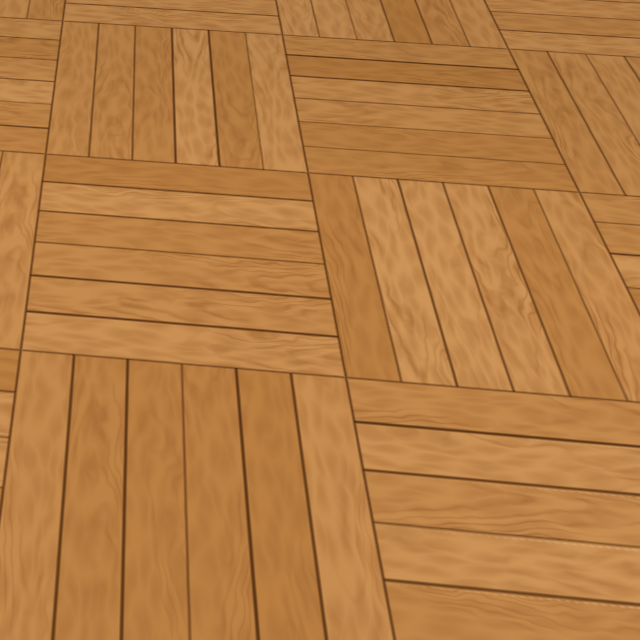
A WebGL 2 fragment shader for this texture:

```glsl
#version 300 es
precision highp float;

uniform vec2 u_resolution;
out vec4 fragColor;

// Perspective: floor tile coordinates to canvas coordinates
const mat3 FLOOR_TO_CANVAS = mat3(
    0.4967, -0.0516, -0.021,
    0.0559,  0.4862,  0.237,
    0.0326,  0.4531,  1.0);

const float PLANKS = 6.0;          // planks per tile
const float SEAM_HALF = 0.0042;    // half widths in tile units
const float BORDER_HALF = 0.0036;
const float SEAM_SOFTNESS = 0.0025;
const float RING_STRENGTH = 0.42;
const float STREAK_STRENGTH = 0.34;
const float GLINT_STRENGTH = 0.45;

const vec3 PLANK_LIGHT = vec3(0.805, 0.580, 0.345);
const vec3 PLANK_DARK  = vec3(0.725, 0.490, 0.250);
const vec3 GRAIN_BROWN = vec3(0.620, 0.395, 0.190);
const vec3 SEAM_BROWN  = vec3(0.300, 0.165, 0.060);
const vec3 GLINT_TINT  = vec3(0.900, 0.780, 0.620);

const float TAU = 6.2831853;

float hash(vec2 p) {
    vec3 q = fract(vec3(p.xyx) * 0.1031);
    q += dot(q, q.yzx + 33.33);
    return fract((q.x + q.y) * q.z);
}

// Distance to the nearest scattered point
float cellular(vec2 p) {
    vec2 cell = floor(p);
    float nearest = 2.0;
    for (int y = -1; y <= 1; y++) {
        for (int x = -1; x <= 1; x++) {
            vec2 c = cell + vec2(x, y);
            vec2 site = c + vec2(hash(c), hash(c + 41.7));
            nearest = min(nearest, distance(p, site));
        }
    }
    return nearest;
}

// Layered sines that bend the grain
float waver(vec2 p) {
    float sum = 0.0, amplitude = 0.5;
    for (int i = 0; i < 4; i++) {
        sum += amplitude * sin(p.x + 1.7 * sin(p.y));
        p = mat2(0.8, 0.6, -0.6, 0.8) * p * 1.9 + 2.3;
        amplitude *= 0.55;
    }
    return sum;
}

// Grain darkness; x runs along the plank, y across it
float woodGrain(vec2 p, float seed) {
    vec2 shifted = p + seed * 37.0;
    float bend = waver(shifted * vec2(7.0, 3.0));
    float ripple = waver(shifted.yx * vec2(5.0, 21.0) + 4.0);

    // Nested arches, fading in and out along the plank
    float offset = p.y - mix(0.25, 0.75, fract(seed * 7.3)) + 0.16 * bend;
    float direction = fract(seed * 13.7) < 0.5 ? -1.0 : 1.0;
    float phase = direction * 4.5 * p.x + 8.0 * offset * offset
                + 0.45 * bend + 0.22 * ripple + seed * 5.0;
    float rings = pow(0.5 + 0.5 * sin(TAU * phase), 3.0);
    float patches = smoothstep(-0.5, 0.6, waver(shifted * vec2(5.0, 2.0) + 9.0));
    rings *= patches * mix(0.35, 1.0, fract(seed * 3.1));

    // Long soft streaks
    vec2 streakPos = vec2(p.x * 8.0, p.y * 5.0 + 0.7 * bend) + seed * 90.0;
    float streaks = 1.0 - smoothstep(0.05, 0.75, cellular(streakPos));
    return RING_STRENGTH * rings + STREAK_STRENGTH * streaks;
}

float lineMask(float dist, float halfWidth, float pixel) {
    float soft = SEAM_SOFTNESS + 0.6 * pixel;
    return 1.0 - smoothstep(halfWidth - soft, halfWidth + soft, dist);
}

void main() {
    vec2 canvas = gl_FragCoord.xy / u_resolution;
    vec3 projected = inverse(FLOOR_TO_CANVAS) * vec3(canvas, 1.0);
    vec2 ground = projected.xy / projected.z;
    vec2 pixel = fwidth(ground);

    // Alternate the plank direction like a checkerboard
    vec2 tile = floor(ground);
    vec2 local = ground - tile;
    bool level = mod(tile.x + tile.y, 2.0) < 0.5;
    vec2 board = level ? local : local.yx;
    float boardPixel = level ? pixel.y : pixel.x;

    float row = board.y * PLANKS;
    float plank = floor(row);
    float across = row - plank;
    vec2 tileKey = tile * vec2(17.0, 29.0) + 211.0;
    float seed = hash(tileKey + vec2(plank, 3.0 * plank));

    // Plank tone and grain
    float tone = hash(tileKey + vec2(plank + 61.0, 8.0));
    vec3 color = mix(PLANK_DARK, PLANK_LIGHT, tone);
    color = mix(color, GRAIN_BROWN, woodGrain(vec2(board.x, across), seed));

    // Seams of uneven depth between planks
    float joint = floor(row + 0.5);
    float jointDepth = hash(tileKey + vec2(joint * 5.0, 97.0));
    float seamDist = abs(row - joint) / PLANKS;
    float inner = step(0.5, joint) * step(joint, PLANKS - 0.5);
    float seam = inner * lineMask(seamDist, SEAM_HALF * mix(0.7, 1.1, jointDepth), boardPixel);

    // Hatched glint on the near edge of level seams
    float sheen = smoothstep(0.45, 1.0, canvas.x) * (1.0 - smoothstep(0.05, 0.5, canvas.y));
    float hatch = 0.6 + 0.4 * sin(TAU * (board.x * 45.0 + row * 4.0));
    float lip = lineMask(abs((joint - row) / PLANKS - 0.010), 0.002, boardPixel);
    color = mix(color, GLINT_TINT, GLINT_STRENGTH * (level ? inner * lip * hatch * sheen : 0.0));
    color = mix(color, SEAM_BROWN, seam * mix(0.42, 0.92, jointDepth));

    // Tile borders
    vec2 edge = min(local, 1.0 - local);
    float border = max(0.75 * lineMask(edge.x, BORDER_HALF, pixel.x),
                       0.58 * lineMask(edge.y, BORDER_HALF, pixel.y));
    color = mix(color, SEAM_BROWN, border);

    // Light falls off toward the far side
    color *= 1.0 - 0.09 * smoothstep(0.6, 1.0, canvas.y + 0.15 * (canvas.x - 0.5));
    color += 0.018 * sheen;
    fragColor = vec4(color, 1.0);
}
```
